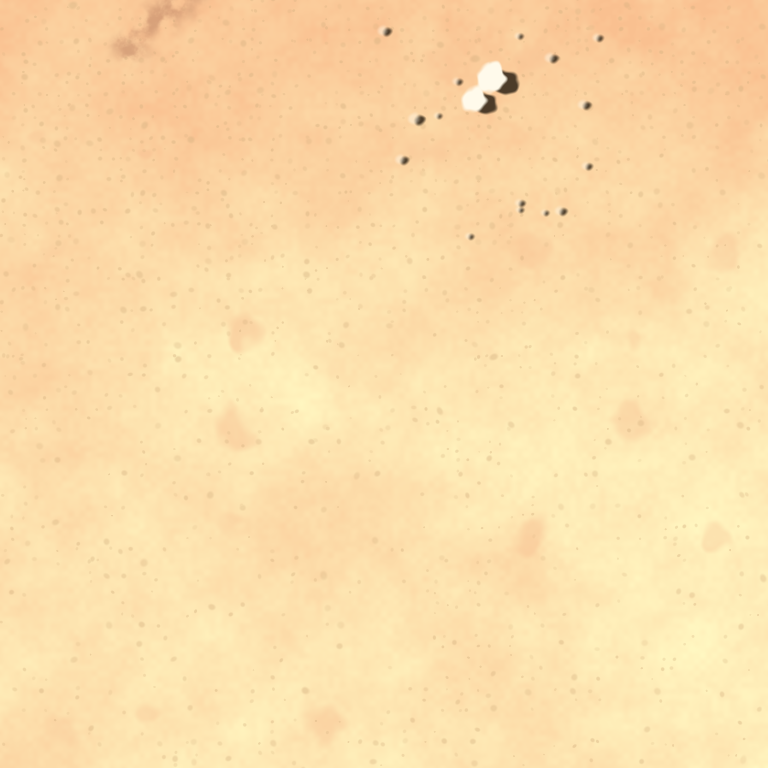
A Shadertoy shader for this texture:

```glsl
// Pale peach and cream mineral ground with soft stains, faint specks and a few lit pebbles.

const vec3 PEACH = vec3(0.98, 0.77, 0.58);
const vec3 CREAM = vec3(1.00, 0.95, 0.74);
const vec3 STAIN = vec3(0.97, 0.76, 0.58);
const vec3 SPECK = vec3(0.83, 0.69, 0.50);
const vec3 SMEAR = vec3(0.80, 0.58, 0.44);
const vec3 SHADE = vec3(0.22, 0.17, 0.11);
const vec3 LIGHT = vec3(1.00, 0.98, 0.92);

const float CLOUD_SCALE = 4.0;
const float CLOUD_AMOUNT = 0.85;
const float MOTTLE_SCALE = 22.0;
const float MOTTLE_AMOUNT = 0.38;
const float GRAIN_SCALE = 130.0;
const float GRAIN_AMOUNT = 0.14;
const int PEBBLES = 15;
const vec2 PEBBLE_MIN = vec2(0.50, 0.69);
const vec2 PEBBLE_MAX = vec2(0.86, 0.99);
const vec2 BOULDER = vec2(0.648, 0.896);
const vec2 BOULDER_STEP = vec2(-0.024, -0.028);
const vec2 SHADOW_DIR = vec2(0.95, -0.30);

float hash(vec2 p) {
    return fract(sin(dot(p, vec2(12.9898, 78.233))) * 43758.5453);
}

vec2 hash2(vec2 p) {
    return vec2(hash(p), hash(p + 37.7));
}

float noise(vec2 p) {
    vec2 i = floor(p), f = fract(p);
    f = f * f * (3.0 - 2.0 * f);
    return mix(mix(hash(i), hash(i + vec2(1, 0)), f.x),
               mix(hash(i + vec2(0, 1)), hash(i + vec2(1, 1)), f.x), f.y);
}

float fbm(vec2 p) {
    float sum = 0.0, amp = 0.5;
    for (int i = 0; i < 4; i++) {
        sum += amp * noise(p);
        p = mat2(1.6, 1.2, -1.2, 1.6) * p + 11.3;
        amp *= 0.5;
    }
    return sum / 0.9375;
}

// One soft spot in some of the cells; density is the share of cells filled.
float spots(vec2 p, float cells, float density) {
    vec2 q = p * cells, id = floor(q);
    float radius = mix(0.12, 0.30, hash(id + 5.1));
    vec2 centre = mix(vec2(0.32), vec2(0.68), hash2(id + 9.4));
    float spot = 1.0 - smoothstep(0.35 * radius, radius, length(fract(q) - centre));
    return spot * step(hash(id + 2.3), density) * mix(0.4, 1.0, hash(id + 7.9));
}

float segment(vec2 p, vec2 a, vec2 b) {
    vec2 pa = p - a, ba = b - a;
    return length(pa - ba * clamp(dot(pa, ba) / dot(ba, ba), 0.0, 1.0));
}

float disc(vec2 p, float radius) {
    return 1.0 - smoothstep(-0.003, 0.003, length(p) - radius);
}

// Broad drift from peach at the top and left to cream at the lower right.
float groundTone(vec2 p) {
    float top = smoothstep(0.52, 0.95, p.y);
    float tone = mix(0.68, 0.29, top);
    tone += 0.20 * smoothstep(0.4, 1.0, p.x) * (1.0 - smoothstep(0.5, 0.8, p.y));
    tone -= 0.16 * (1.0 - smoothstep(0.0, 0.16, p.x));
    vec2 slanted = vec2(p.x + 0.3 * p.y, 1.3 * p.y - 0.4 * p.x);
    tone += CLOUD_AMOUNT * (fbm(slanted * CLOUD_SCALE + 3.0) - 0.5);
    tone += MOTTLE_AMOUNT * (fbm(p * MOTTLE_SCALE) - 0.5);
    return tone + GRAIN_AMOUNT * (noise(p * GRAIN_SCALE) - 0.5);
}

// A shaded side to the right and a lit side to the left.
vec3 pebble(vec3 col, vec2 d, float radius, float lit) {
    vec2 wobble = 0.5 * radius * (vec2(noise(d * 90.0 + 4.0), noise(d * 90.0 + 31.0)) - 0.5);
    d += wobble;
    col = mix(col, SHADE, 0.9 * disc(d - SHADOW_DIR * radius * 0.7, radius * 0.85));
    return mix(col, LIGHT, lit * disc(d + SHADOW_DIR * radius * 0.5, radius));
}

void mainImage(out vec4 fragColor, in vec2 fragCoord) {
    vec2 p = fragCoord / iResolution.xy;
    vec3 col = mix(PEACH, CREAM, clamp(groundTone(p), -0.1, 1.15));

    // Blurred stains with ragged outlines
    vec2 warp = vec2(noise(p * 38.0), noise(p * 38.0 + 50.0)) - 0.5;
    float stain = spots(p + 0.03 * warp, 8.0, 0.35);
    col = mix(col, STAIN, 0.55 * stain);

    // Faint specks, denser toward the upper left
    float density = mix(0.12, 0.34, smoothstep(0.3, 1.0, p.y + 0.35 * (0.5 - p.x)));
    float speck = max(spots(p + 0.006 * warp, 46.0, density),
                      spots(p + 0.006 * warp + 0.37, 71.0, density));
    col = mix(col, SPECK, 0.42 * speck);

    // Broken reddish smear
    float smear = segment(p + 0.025 * warp, vec2(0.17, 0.935), vec2(0.25, 1.01));
    float broken = smoothstep(0.25, 0.75, fbm(p * 60.0));
    col = mix(col, SMEAR, 0.75 * broken * (1.0 - smoothstep(0.004, 0.03, smear)));

    // Small scattered pebbles
    for (int i = 0; i < PEBBLES; i++) {
        vec2 seed = vec2(float(i) + 1.0, 4.7);
        vec2 centre = mix(PEBBLE_MIN, PEBBLE_MAX, hash2(seed));
        float radius = mix(0.003, 0.0065, hash(seed + 8.2));
        col = pebble(col, p - centre, radius, 0.45);
    }

    // Two bright boulders
    for (int i = 0; i < 2; i++) {
        vec2 centre = BOULDER + BOULDER_STEP * float(i);
        col = pebble(col, p - centre, 0.018 - 0.003 * float(i), 1.0);
    }

    fragColor = vec4(clamp(col, 0.0, 1.0), 1.0);
}
```
